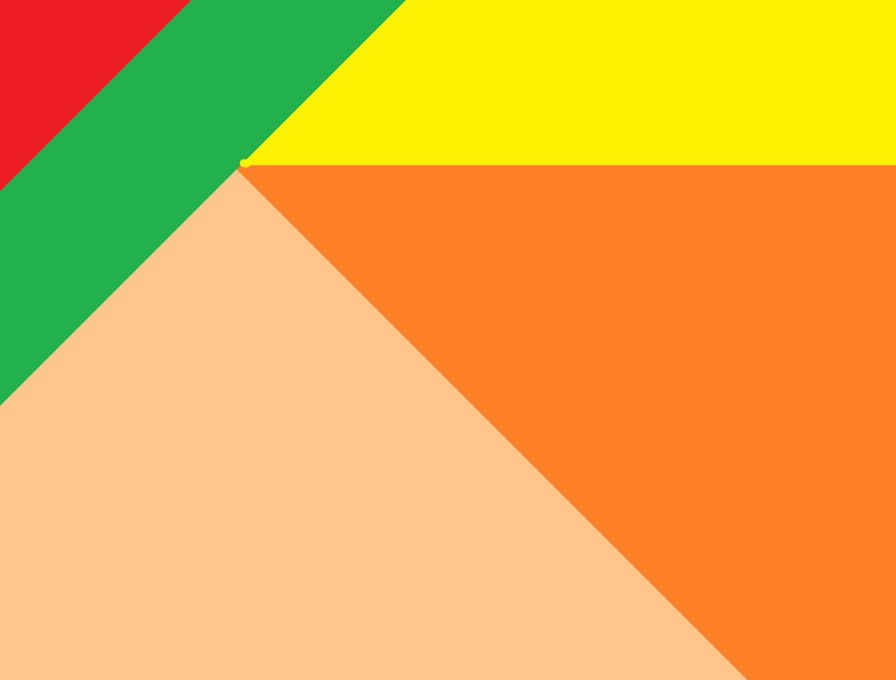
A Shadertoy shader for this background:

```glsl
// Antialiased coverage of the region where d is positive
float cover(float d) {
    return smoothstep(-0.7, 0.7, d * iResolution.y);
}

// Positive inside a rounded stroke from a to b
float stroke(vec2 p, vec2 a, vec2 b, float radius) {
    vec2 ab = b - a;
    float t = clamp(dot(p - a, ab) / dot(ab, ab), 0.0, 1.0);
    return radius - length(p - a - ab * t);
}

void mainImage(out vec4 fragColor, in vec2 fragCoord) {
    const vec3 peach  = vec3(1.0, 0.773, 0.541);
    const vec3 orange = vec3(1.0, 0.502, 0.153);
    const vec3 yellow = vec3(1.0, 0.949, 0.0);
    const vec3 green  = vec3(0.133, 0.694, 0.298);
    const vec3 red    = vec3(0.929, 0.110, 0.141);

    // Height units, measured down from the top left corner
    vec2 p = vec2(fragCoord.x, iResolution.y - fragCoord.y) / iResolution.y;
    float falling = (p.x - p.y) * 0.70711;
    float rising = (p.x + p.y) * 0.70711;

    // Lower fields, split by the falling diagonal, and the top band
    vec3 color = mix(peach, orange, cover(falling - 0.0990 * 0.70711));
    color = mix(color, yellow, cover(0.2431 - p.y));

    // Diagonal corner stripes
    color = mix(color, green, cover(0.5970 * 0.70711 - rising));
    color = mix(color, red, cover(0.2813 * 0.70711 - rising));

    // Rounded tips where the fields meet
    color = mix(color, orange, cover(stroke(p, vec2(0.3575, 0.2495), vec2(0.364, 0.2495), 0.0052)));
    color = mix(color, yellow, cover(stroke(p, vec2(0.3585, 0.2400), vec2(0.363, 0.2405), 0.0058)));

    fragColor = vec4(color, 1.0);
}
```
